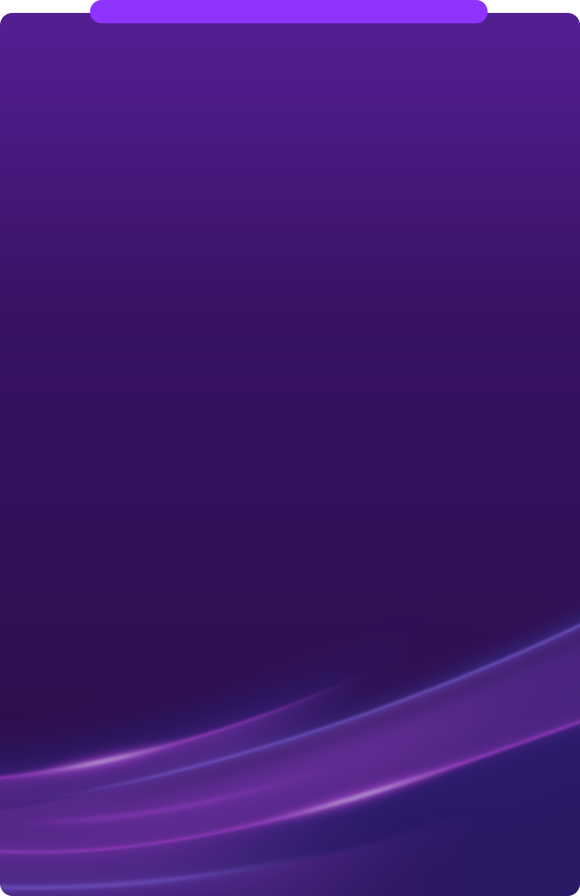
A Shadertoy shader for this background:

```glsl
// Rounded violet card with a bright top tab and glowing silk ribbons sweeping along its foot.

const vec3 WHITE   = vec3(1.0);
const vec3 TAB     = vec3(0.56, 0.20, 1.0);
const vec3 INDIGO  = vec3(0.165, 0.105, 0.42);
const vec3 VIOLET  = vec3(0.38, 0.175, 0.58);
const vec3 BLUE    = vec3(0.45, 0.34, 0.78);
const vec3 MAGENTA = vec3(0.60, 0.23, 0.76);
const vec3 SPARK   = vec3(0.66, 0.53, 0.78);

// Signed distance to a rounded box
float roundBox(vec2 p, vec2 center, vec2 halfSize, float radius) {
    vec2 q = abs(p - center) - halfSize + radius;
    return length(max(q, 0.0)) + min(max(q.x, q.y), 0.0) - radius;
}

float cover(float dist, float pixel) {
    return clamp(0.5 - dist / pixel, 0.0, 1.0);
}

// Cubic ribbon height; k holds rising powers of x
float arc(float x, vec4 k) {
    return k.x + x * (k.y + x * (k.z + x * k.w));
}

float bell(float d, float width) {
    return exp(-d * d / (width * width));
}

float fadeOut(float a, float b, float x) {
    return 1.0 - smoothstep(a, b, x);
}

// Translucent sheet hanging below a ribbon edge
float veil(float d, float depth) {
    return fadeOut(-0.006, 0.004, d) * exp(min(d, 0.0) / depth);
}

// Thin bright line with a soft halo
vec3 streak(vec3 col, vec3 tint, float d, float width, float strength) {
    col = mix(col, tint, 0.28 * strength * exp(-abs(d) / (width * 3.0)));
    return mix(col, tint, 0.65 * strength * bell(d, width));
}

// Lens-shaped highlight centred along a ribbon
vec3 flare(vec3 col, float d, float along, float size) {
    float glow = bell(along, size);
    col = mix(col, MAGENTA, 0.65 * glow * bell(d, 0.003 + 0.006 * glow));
    return mix(col, SPARK, 0.9 * bell(along, size * 0.6) * bell(d, 0.0035));
}

vec3 backdrop(float y) {
    vec3 col = mix(vec3(0.18, 0.055, 0.295), vec3(0.205, 0.07, 0.365), smoothstep(0.12, 0.54, y));
    col = mix(col, vec3(0.22, 0.075, 0.395), smoothstep(0.50, 0.67, y));
    col = mix(col, vec3(0.275, 0.095, 0.485), clamp((y - 0.65) / 0.16, 0.0, 1.0));
    return mix(col, vec3(0.33, 0.12, 0.58), clamp((y - 0.81) / 0.18, 0.0, 1.0));
}

vec3 ribbons(vec3 col, vec2 uv) {
    float x = uv.x;
    // Signed heights above each ribbon, from top to bottom
    float crest = uv.y - arc(x, vec4(0.1315, 0.074, 0.177, 0.0));
    float sweep = uv.y - arc(x, vec4(0.0994, 0.0998, 0.1028, 0.0));
    float inner = uv.y - arc(x, vec4(0.0817, -0.008, 0.206, 0.0));
    float main  = uv.y - arc(x, vec4(0.0495, -0.030, 0.265, -0.09));
    float foot  = uv.y - arc(x, vec4(0.0095, -0.013, 0.145, 0.0));
    float crestFade = fadeOut(0.35, 0.65, x);

    // Indigo haze around the ribbons
    col = mix(col, INDIGO, 0.75 * bell(max(crest, 0.0), 0.038) * fadeOut(0.4, 0.8, x));
    col = mix(col, INDIGO, 0.8 * bell(max(sweep, 0.0), 0.018) * smoothstep(0.35, 0.9, x));
    col = mix(col, INDIGO, 0.85 * bell(min(main, 0.0), 0.085) * fadeOut(-0.01, 0.01, main));

    // Violet sheets
    float sheet = 0.72 * veil(crest, 0.13) * crestFade;
    float middle = fadeOut(-0.006, 0.004, sweep) * smoothstep(-0.006, 0.004, main);
    float body = mix(0.75, 0.55, smoothstep(0.6, 1.0, x)) + 0.22 * bell(sweep + 0.045, 0.025) * bell(x - 0.55, 0.3);
    sheet = max(sheet, middle * body);
    sheet = max(sheet, 0.75 * veil(main, 0.12) * fadeOut(0.2, 0.72, x));
    sheet = max(sheet, 0.6 * veil(foot, 0.1) * fadeOut(0.4, 0.85, x));
    col = mix(col, VIOLET, sheet);
    col *= 1.0 - 0.12 * bell(sweep + 0.012, 0.012) * smoothstep(0.1, 0.4, x);

    // Bright edges
    col = streak(col, MAGENTA, crest, 0.0025, 0.85 * crestFade);
    col = streak(col, BLUE, sweep, 0.0027, 0.9 * smoothstep(0.04, 0.35, x));
    col = streak(col, MAGENTA, inner, 0.004, 0.6 * smoothstep(0.0, 0.2, x) * fadeOut(0.3, 0.6, x));
    col = streak(col, MAGENTA, main, 0.0025, 0.9);
    col = streak(col, BLUE, foot, 0.0035, 0.85 * fadeOut(0.2, 0.62, x));

    col = flare(col, crest, x - 0.18, 0.13);
    return flare(col, main, x - 0.62, 0.17);
}

void mainImage(out vec4 fragColor, in vec2 fragCoord) {
    vec2 uv = fragCoord / iResolution.xy;
    vec2 p = fragCoord / iResolution.y;
    float aspect = iResolution.x / iResolution.y;
    float pixel = 1.0 / iResolution.y;

    // Card, then the tab over its top edge
    float card = roundBox(p, vec2(0.5 * aspect, 0.4928), vec2(0.5 * aspect, 0.4928), 0.014);
    float tab = roundBox(p, vec2(0.498 * aspect, 0.987), vec2(0.3427 * aspect, 0.013), 0.0129);
    vec3 col = mix(WHITE, ribbons(backdrop(uv.y), uv), cover(card, pixel));
    col = mix(col, TAB, cover(tab, pixel));
    fragColor = vec4(col, 1.0);
}
```
